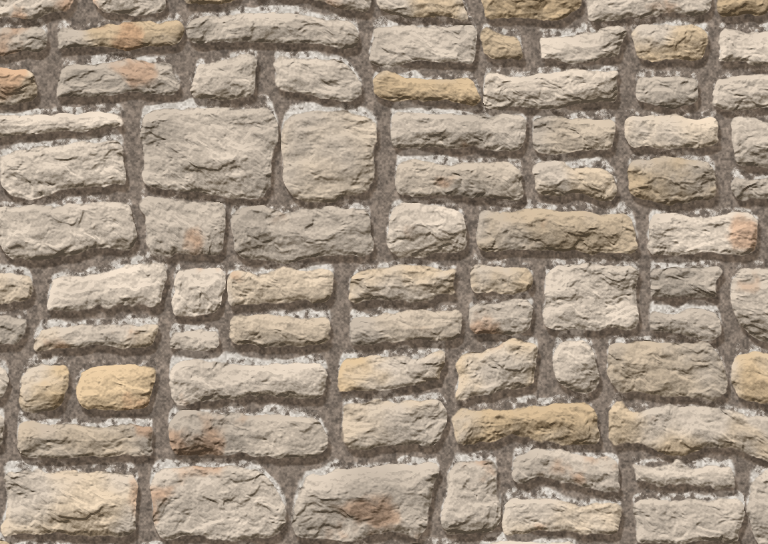
This texture is drawn by a WebGL 2 fragment shader. Its source:

```glsl
#version 300 es
precision highp float;
// Rough limestone wall: split courses of hewn blocks in grainy mortar, lit from the upper left.

#define COURSES 6.2      // courses over the canvas height
#define CELL_WIDTH 0.48  // mean width of a group of stones
#define JITTER 0.42      // irregularity of courses and groups
#define GAP 0.0125       // half the mortar joint
#define EDGE 0.034       // raggedness of the stone outline
#define WARP 0.06        // waviness of the courses
#define RELIEF 0.034     // depth of the hewn faces
#define BEVEL 0.0045     // height of the stone rim
#define SHADOW 0.016     // length of the cast shadow
#define GRAIN 0.2        // strength of the fine grain
#define LIGHT vec2(-0.38, 0.92)

uniform vec2 u_resolution;
out vec4 fragColor;

struct Stone { float dist; float id; vec2 pos; };

float hash(vec2 p) {
  vec3 q = fract(p.xyx * 0.1031);
  q += dot(q, q.yzx + 33.33);
  return fract((q.x + q.y) * q.z);
}

float noise(vec2 p) {
  vec2 i = floor(p), f = fract(p);
  f = f * f * (3.0 - 2.0 * f);
  return mix(mix(hash(i), hash(i + vec2(1, 0)), f.x),
             mix(hash(i + vec2(0, 1)), hash(i + vec2(1, 1)), f.x), f.y);
}

float fbm(vec2 p) {
  float sum = 0.0, amp = 0.5;
  for (int i = 0; i < 5; i++) {
    sum += amp * noise(p);
    p = mat2(1.6, 1.2, -1.2, 1.6) * p + 7.3;
    amp *= 0.5;
  }
  return sum;
}

// Jittered one-dimensional cells
float border(float k, float seed) {
  return k + JITTER * (hash(vec2(k + 40.0, seed)) - 0.5);
}

float cellIndex(float v, float seed) {
  float k = floor(v);
  if (v < border(k, seed)) return k - 1.0;
  return v >= border(k + 1.0, seed) ? k + 1.0 : k;
}

// Stone that owns point p: course, group, then random cuts
Stone stoneAt(vec2 p) {
  float ragged = EDGE * (fbm(p * 17.0) - 0.47);
  p += WARP * (vec2(noise(p * 4.0 + 3.0), noise(p * vec2(4.0, 3.0) + 19.0)) - 0.5);

  float row = cellIndex(p.y * COURSES, 5.0);
  float seed = row + 61.0;
  float shift = hash(vec2(seed, 8.0));
  float col = cellIndex(p.x / CELL_WIDTH + shift, seed);
  vec2 lo = vec2((border(col, seed) - shift) * CELL_WIDTH, border(row, 5.0) / COURSES);
  vec2 hi = vec2((border(col + 1.0, seed) - shift) * CELL_WIDTH, border(row + 1.0, 5.0) / COURSES);

  float id = hash(vec2(col + 23.0, seed));
  for (int i = 0; i < 3; i++) {
    vec2 size = hi - lo;
    float r = hash(vec2(id * 91.0, float(i) + 2.0));
    float at = 0.36 + 0.28 * hash(vec2(id * 57.0, float(i) + 11.0));
    float side = 0.0;
    if (size.x > 0.24 + 0.3 * r) {
      float cut = lo.x + size.x * at;
      side = step(cut, p.x);
      if (side > 0.5) lo.x = cut; else hi.x = cut;
    } else if (size.y > 0.12 + 0.08 * r) {
      float cut = lo.y + size.y * at;
      side = step(cut, p.y);
      if (side > 0.5) lo.y = cut; else hi.y = cut;
    }
    id = hash(vec2(id * 97.0, side + float(i) * 3.0));
  }

  // Slightly tilted rounded block
  vec2 q = p - 0.5 * (lo + hi);
  vec2 halfSize = 0.5 * (hi - lo) - GAP * (0.75 + 0.4 * hash(vec2(id * 71.0, 4.0)));
  float radius = min(halfSize.x, halfSize.y) * (0.3 + 0.45 * id);
  vec2 a = abs(q + vec2(q.y * 0.3, q.x * 0.1) * (id - 0.5)) - halfSize + radius;
  float dist = length(max(a, 0.0)) + min(max(a.x, a.y), 0.0) - radius;
  return Stone(dist + ragged, id, q);
}

// Low rim, faint pillow and a face broken into ledges
float height(Stone s) {
  vec2 q = s.pos + 0.012 * vec2(noise(s.pos * 45.0), noise(s.pos * 45.0 + 9.0));
  float rough = fbm(q * vec2(10.0, 15.0) + s.id * 60.0);
  float t = rough * 7.0;
  float ledge = (floor(t) + smoothstep(0.5, 1.0, fract(t))) / 7.0;
  float rim = BEVEL * smoothstep(-0.002, 0.011, -s.dist);
  float chips = 0.004 * abs(fbm(s.pos * vec2(38.0, 55.0) + s.id * 20.0) - 0.48);
  return rim + 0.005 * smoothstep(0.0, 0.05, -s.dist) + chips + RELIEF * mix(rough, ledge, 0.4);
}

void main() {
  vec2 p = gl_FragCoord.xy / u_resolution.y;
  float pixel = 1.0 / u_resolution.y;
  Stone s = stoneAt(p);
  float grain = noise(p * 270.0) - 0.5;
  float speckle = fbm(p * 110.0 + 31.0);

  // Stone face
  float slope = (height(s) - height(stoneAt(p + LIGHT * 0.003))) / 0.003;
  float stain = fbm(s.pos * 9.0 + s.id * 35.0);
  float ochre = smoothstep(0.5, 0.95, hash(vec2(s.id * 83.0, 6.0))) * smoothstep(0.3, 0.6, stain);
  float rust = smoothstep(0.66, 0.76, fbm(p * 8.0 + 14.0));
  vec3 face = mix(vec3(0.765, 0.71, 0.645), vec3(0.71, 0.61, 0.47), ochre * 0.8);
  face = mix(face, vec3(0.72, 0.54, 0.41), rust * 0.5);
  face *= 0.9 + 0.13 * hash(vec2(s.id * 45.0, 9.0)) + 0.25 * (stain - 0.45);
  float light = 1.0 + slope * (slope > 0.0 ? 0.4 : 0.75) + GRAIN * 0.7 * grain;
  light = clamp(light, 0.42, 1.18);
  face *= mix(vec3(1.0, 0.95, 0.87), vec3(1.0), smoothstep(0.45, 0.9, light)) * light;

  // Mortar: shaded beneath stones, scattered bright crumbs along their tops
  float above = min(stoneAt(p + LIGHT * SHADOW).dist, stoneAt(p + LIGHT * SHADOW * 0.5).dist);
  float reach = 0.004 + 0.02 * noise(p * 28.0 + 2.0);
  float below = stoneAt(p - vec2(0.0, reach)).dist;
  float shade = smoothstep(0.003, -0.003, above);
  float crumbs = smoothstep(0.003, -0.003, below) * (1.0 - 0.75 * shade);
  crumbs *= smoothstep(0.42, 0.62, 0.55 * speckle + 0.55 * fbm(p * 9.0 + 5.0));
  vec3 mortar = mix(vec3(0.51, 0.46, 0.415), vec3(0.375, 0.325, 0.28), shade);
  mortar *= 1.0 + 1.5 * GRAIN * grain + 0.6 * (speckle - 0.48);
  mortar = mix(mortar, vec3(0.83, 0.80, 0.76) + GRAIN * grain, crumbs);

  fragColor = vec4(mix(mortar, face, smoothstep(pixel, -pixel, s.dist)), 1.0);
}
```
